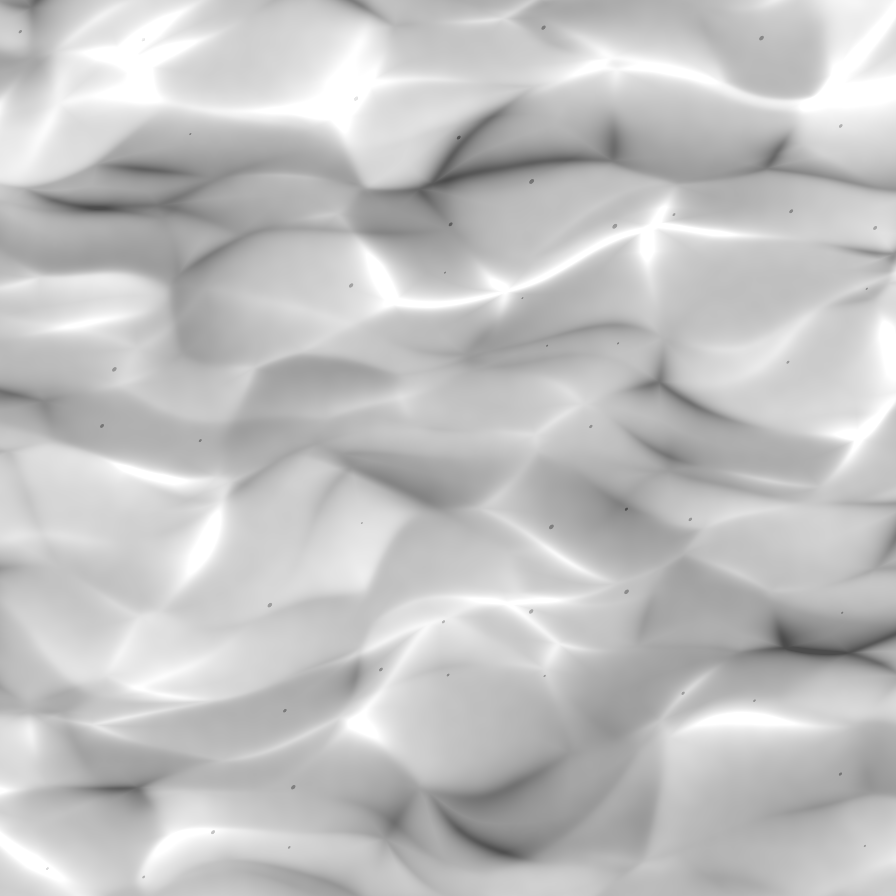
This texture is drawn by a Shadertoy shader. Its source:

```glsl
// Draws soft grey layered rock: wide tilted facets with pale ridges and dark creases.

#define BASE_TONE 0.745
#define FACET_SCALE vec2(5.2, 10.5)
#define FAULT_SCALE vec2(3.3, 8.0)
#define FACET_TILT vec2(0.26, 0.42)
#define FACET_CONTRAST 0.13
#define RIDGE_STRENGTH 0.30
#define FAULT_STRENGTH 0.55
#define CLOUD_STRENGTH 0.13
#define WARP 0.055
#define SPECK_GRID 11.0
#define SPECK_SHARE 0.35

vec2 hash2(vec2 p) {
    vec3 q = fract(p.xyx * vec3(0.1031, 0.1030, 0.0973));
    q += dot(q, q.yzx + 33.33);
    return fract((q.xx + q.yz) * q.zy);
}

float cornerSlope(vec2 cell, vec2 corner, vec2 f) {
    float angle = 6.2832 * hash2(cell + corner).x;
    return dot(vec2(cos(angle), sin(angle)), f - corner);
}

float gradientNoise(vec2 p) {
    vec2 cell = floor(p), f = fract(p);
    vec2 u = f * f * f * (f * (f * 6.0 - 15.0) + 10.0);
    float low = mix(cornerSlope(cell, vec2(0, 0), f), cornerSlope(cell, vec2(1, 0), f), u.x);
    float high = mix(cornerSlope(cell, vec2(0, 1), f), cornerSlope(cell, vec2(1, 1), f), u.x);
    return mix(low, high, u.y);
}

// Returns the blended facet tone (x) and the distance to the nearest facet border (y).
vec2 facets(vec2 p) {
    vec2 home = floor(p), nearCell = home, nearOffset = vec2(0.0);
    float nearest = 1e3;
    for (int y = -1; y <= 1; y++)
    for (int x = -1; x <= 1; x++) {
        vec2 cell = home + vec2(x, y);
        vec2 offset = cell + hash2(cell) - p;
        float d = dot(offset, offset);
        if (d < nearest) { nearest = d; nearCell = cell; nearOffset = offset; }
    }
    float border = 1e3, toneSum = 0.0, weightSum = 0.0;
    for (int y = -2; y <= 2; y++)
    for (int x = -2; x <= 2; x++) {
        vec2 cell = nearCell + vec2(x, y);
        vec2 offset = cell + hash2(cell) - p;
        vec2 across = offset - nearOffset;
        if (dot(across, across) > 1e-4)
            border = min(border, dot(0.5 * (offset + nearOffset), normalize(across)));
        // Each facet is a tilted plane, softly joined to its neighbours.
        vec2 tilt = (hash2(cell + 71.0) - 0.5) * FACET_TILT;
        float tone = (hash2(cell + 37.0).x - 0.5) * FACET_CONTRAST - dot(offset, tilt);
        float weight = exp(-14.0 * (dot(offset, offset) - nearest));
        toneSum += tone * weight;
        weightSum += weight;
    }
    return vec2(toneSum / weightSum, max(border, 0.0));
}

// A thin cusp with a broad halo, light or dark according to a slow noise.
float ridge(float border, vec2 p) {
    float d = sqrt(border * border + 0.0004) - 0.02;
    float profile = 0.5 * exp(-d / 0.05) + 0.5 * exp(-d / 0.18);
    float polarity = clamp(2.3 * gradientNoise(p) + 0.06, -1.0, 1.0);
    return profile * polarity * (0.7 + 0.5 * abs(polarity));
}

float rockLayer(vec2 p) {
    vec2 facet = facets(p);
    return facet.x + RIDGE_STRENGTH * ridge(facet.y, p * vec2(0.95, 0.8) + 5.3);
}

// Tiny scattered dark grains.
float specks(vec2 uv, float pixel) {
    vec2 cell = floor(uv * SPECK_GRID);
    vec2 traits = hash2(cell + 211.0);
    vec2 center = (cell + 0.2 + 0.6 * hash2(cell + 97.0)) / SPECK_GRID;
    vec2 d = uv - center;
    d = vec2(d.x + d.y, (d.y - d.x) * 1.5) * 0.7071;
    float radius = mix(0.0012, 0.0032, traits.y);
    float grain = 1.0 - smoothstep(radius - pixel, radius + pixel, length(d));
    return grain * step(traits.x, SPECK_SHARE);
}

void mainImage(out vec4 fragColor, in vec2 fragCoord) {
    vec2 uv = fragCoord / iResolution.y;

    // Bend the beds so that they rise and dip gently.
    vec2 bed = uv + WARP * vec2(gradientNoise(uv * 5.0 + 3.7), gradientNoise(uv * 5.0 + 19.2));
    bed.y += 0.11 * gradientNoise(uv * 2.3 + 8.1) - 0.07 * uv.x;

    // Main facets, crossed by weaker long faults and broad shading.
    float tone = BASE_TONE + rockLayer(bed * FACET_SCALE + 12.0);
    tone += FAULT_STRENGTH * rockLayer(bed * FAULT_SCALE + 43.0);
    tone += CLOUD_STRENGTH * gradientNoise(bed * vec2(3.0, 7.0) + 27.4);
    tone += 0.012 * gradientNoise(uv * 45.0);

    tone -= 0.22 * specks(uv, 0.7 / iResolution.y);
    fragColor = vec4(vec3(clamp(tone, 0.3, 1.0)), 1.0);
}
```
